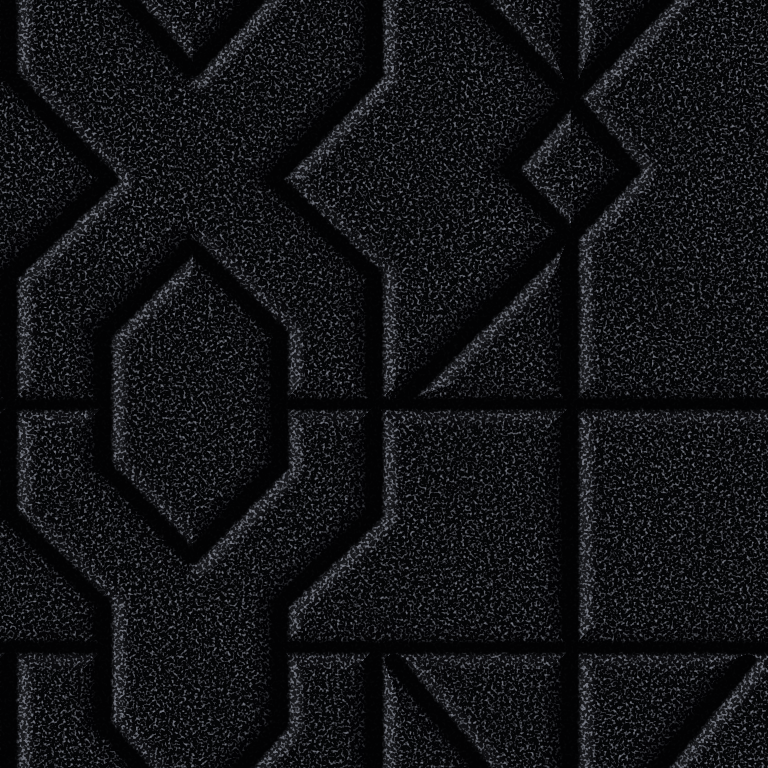
Give the GLSL for this pattern, as a Shadertoy shader.

```glsl
// Dark cut-pile carpet with carved grooves: interlaced bands beside a diamond star.
#define GROOVE_WIDE 1.10
#define GROOVE_THIN 0.80
#define BEVEL 2.4
#define RIM_GAIN 0.085
#define PILE_GAIN 0.66
#define PILE_SCALE 2.1
#define EDGE_WOBBLE 0.28
#define KNOT_X 25.1
#define STAR_X 74.4
#define LIGHT vec2(0.93, 0.37)
#define FLOOR_COLOR vec3(0.006, 0.007, 0.011)
#define PILE_TINT vec3(0.96, 0.99, 1.06)

vec2 hashGradient(vec2 cell) {
    vec3 h = fract(cell.xyx * vec3(0.1031, 0.1030, 0.0973));
    h += dot(h, h.yzx + 33.33);
    float angle = 6.2832 * fract((h.x + h.y) * h.z);
    return vec2(cos(angle), sin(angle));
}

float gradientNoise(vec2 p) {
    vec2 i = floor(p), f = fract(p);
    vec2 w = f * f * f * (f * (f * 6.0 - 15.0) + 10.0);
    vec2 e = vec2(1.0, 0.0);
    float a = dot(hashGradient(i), f);
    float b = dot(hashGradient(i + e.xy), f - e.xy);
    float c = dot(hashGradient(i + e.yx), f - e.yx);
    float d = dot(hashGradient(i + e.xx), f - e.xx);
    return mix(mix(a, b, w.x), mix(c, d, w.x), w.y);
}

// Keeps the shortest offset from any groove; side undoes mirroring.
void carve(inout vec2 nearest, vec2 p, vec2 a, vec2 b, float side) {
    vec2 ab = b - a;
    vec2 offset = p - a - ab * clamp(dot(p - a, ab) / dot(ab, ab), 0.0, 1.0);
    offset.x *= side;
    if (dot(offset, offset) < dot(nearest, nearest)) nearest = offset;
}

// Interlaced bands, mirrored about their vertical axis.
void carveKnot(inout vec2 nearest, vec2 p) {
    float side = p.x < KNOT_X ? -1.0 : 1.0;
    vec2 k = vec2(abs(p.x - KNOT_X), p.y);
    vec2 outer[8] = vec2[8](vec2(23.8, -5.0), vec2(23.8, 9.8), vec2(10.7, 23.4),
        vec2(23.8, 36.0), vec2(23.8, 67.0), vec2(11.5, 78.8), vec2(11.5, 94.4), vec2(4.0, 103.0));
    vec2 inner[4] = vec2[4](vec2(0.0, 32.0), vec2(11.5, 43.6), vec2(11.5, 60.6), vec2(0.0, 72.6));
    for (int i = 0; i < 7; i++) carve(nearest, k, outer[i], outer[i + 1], side);
    for (int i = 0; i < 3; i++) carve(nearest, k, inner[i], inner[i + 1], side);
    carve(nearest, k, vec2(0.0, 9.3), vec2(11.0, -3.0), side);
    carve(nearest, k, vec2(23.8, 84.4), vec2(23.8, 105.0), side);
    // Horizontal cuts run outward from the bands
    carve(nearest, k, vec2(11.5, 52.7), vec2(90.0, 52.7), side);
    carve(nearest, k, vec2(11.5, 84.4), vec2(90.0, 84.4), side);
}

// Diamond with radiating cuts, mirrored except for one lower diagonal.
void carveStar(inout vec2 nearest, vec2 p) {
    float side = p.x < STAR_X ? -1.0 : 1.0;
    vec2 s = vec2(abs(p.x - STAR_X), p.y);
    carve(nearest, s, vec2(0.0, -5.0), vec2(0.0, 12.8), side);
    carve(nearest, s, vec2(0.0, 30.8), vec2(0.0, 105.0), side);
    carve(nearest, s, vec2(0.0, 12.8), vec2(8.0, 22.2), side);
    carve(nearest, s, vec2(8.0, 22.2), vec2(0.0, 30.8), side);
    carve(nearest, s, vec2(0.0, 12.8), vec2(14.0, -2.0), side);
    carve(nearest, s, vec2(23.0, 86.0), vec2(10.0, 102.0), side);
    carve(nearest, p, vec2(STAR_X - 1.0, 31.0), vec2(52.5, 52.2), 1.0);
}

void mainImage(out vec4 fragColor, in vec2 fragCoord) {
    // Canvas spans 100 units, y pointing down
    vec2 p = 100.0 * fragCoord / iResolution.y;
    p.y = 100.0 - p.y;
    float pixel = 100.0 / iResolution.y;

    vec2 nearest = vec2(99.0);
    carveKnot(nearest, p);
    carveStar(nearest, p);
    float dist = length(nearest);
    vec2 dir = nearest / max(dist, 0.001);

    // Lit and shaded groove walls
    float lit = dot(dir, LIGHT);
    float shade = max(-lit, 0.0);
    float halfWidth = mix(GROOVE_THIN, GROOVE_WIDE, abs(dir.x)) + 0.4 * shade;
    float depth = dist - halfWidth + EDGE_WOBBLE * gradientNoise(p * 1.3);
    float raised = smoothstep(-0.25 - pixel, 0.25 + pixel, depth);
    float wall = 1.0 - smoothstep(0.3 * BEVEL, BEVEL, depth);
    float rim = wall * max(lit, 0.0);

    // Yarn tips: two rotated grains, skewed towards black
    vec2 q = p * PILE_SCALE;
    float grain = 0.7 * gradientNoise(q) + 0.85 * gradientNoise(mat2(0.8, 0.6, -0.6, 0.8) * q * 1.6 + 17.0);
    float tips = max(grain + 0.1 * rim, 0.0);
    float wear = 1.0 + 0.2 * gradientNoise(p * 0.09);

    float value = 0.018 + PILE_GAIN * wear * tips * (1.0 + 0.2 * rim) + RIM_GAIN * rim;
    value *= 1.0 - 0.5 * shade * wall;
    vec3 pile = min(value, 0.46) * PILE_TINT + vec3(0.0, 0.0, 0.006);
    vec3 base = FLOOR_COLOR + 0.03 * max(grain, 0.0);
    fragColor = vec4(mix(base, pile, raised), 1.0);
}
```
